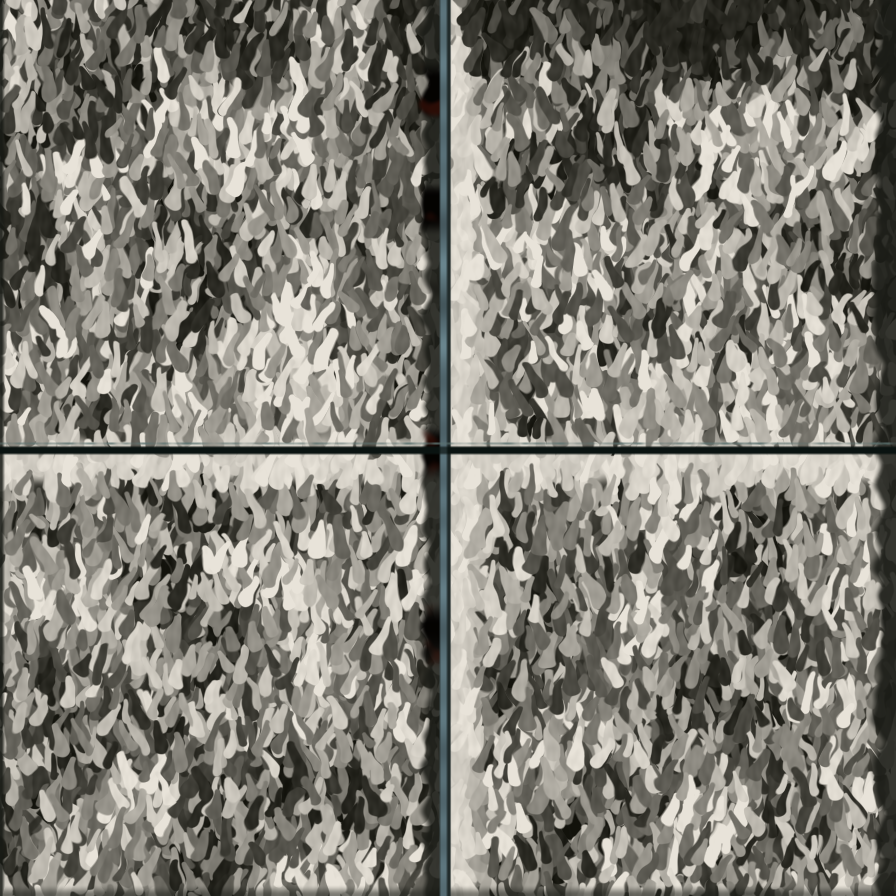
Write a Shadertoy shader that draws this texture.

```glsl
// Two by two stone tiles covered in slanted, upright grey flakes, split by dark seams.
// Flakes are jittered tapered capsules painted in layers; each takes its tone from
// broad gradient noise and from pale or dark bands along the tile edges.

const vec2 SEAM = vec2(0.495, 0.4974);

vec3 hash3(vec2 p) {
    vec3 q = fract(p.xyx * vec3(0.1031, 0.1030, 0.0973));
    q += dot(q, q.yxz + 33.33);
    return fract((q.xxy + q.yzz) * q.zyx);
}

float gradientDot(vec2 cell, vec2 offset) {
    float angle = 6.2832 * hash3(cell + 71.0).x;
    return dot(vec2(cos(angle), sin(angle)), offset);
}

float gradientNoise(vec2 p) {
    vec2 i = floor(p), f = fract(p);
    vec2 u = f * f * f * (f * (f * 6.0 - 15.0) + 10.0);
    vec2 e = vec2(1.0, 0.0);
    return mix(mix(gradientDot(i, f), gradientDot(i + e, f - e), u.x),
               mix(gradientDot(i + e.yx, f - e.yx), gradientDot(i + 1.0, f - 1.0), u.x), u.y);
}

// Tone of a flake centred at c, from its random value
float flakeTone(vec2 c, float random) {
    vec2 tile = step(SEAM, c);
    vec2 q = c - tile * SEAM;
    float tone = 0.53 + 0.95 * (random - 0.5) + 0.5 * gradientNoise(c * 8.0 + 3.7);
    tone += 0.14 * tile.y * (1.0 - smoothstep(0.0, 0.2, q.y));
    tone -= mix(0.2, 0.5, tile.x) * smoothstep(0.87, 0.98, c.y);

    // Pale bands: left of the right tiles, top of the lower ones, foot of the upper ones
    float narrowing = 0.025 * smoothstep(0.9, 1.0, c.y);
    float pale = tile.x * (1.0 - smoothstep(0.028, 0.05, q.x + narrowing));
    pale = max(pale, (1.0 - tile.y) * smoothstep(0.453, 0.473, q.y));
    pale = max(pale, tile.y * (1.0 - smoothstep(0.004, 0.02, q.y)));
    return clamp(mix(tone, 0.86 + 0.13 * random, pale), 0.06, 1.0);
}

// Tapered capsule along a slanted axis
float flakeDistance(vec2 p, float slant, float halfLength, float radius) {
    vec2 axis = vec2(sin(slant), cos(slant));
    float along = clamp(dot(p, axis), -halfLength, halfLength);
    return length(p - axis * along) - radius * (1.0 - 0.35 * along / halfLength);
}

float paintFlakes(vec2 p, float blur) {
    const vec2 cellSize = vec2(0.021, 0.04);
    float tone = flakeTone(p, 0.2);
    for (int layer = 0; layer < 6; layer++) {
        float level = float(layer);
        vec2 shift = vec2(0.37, 0.61) * level;
        vec2 home = floor(p / cellSize + shift);
        for (int k = 0; k < 9; k++) {
            vec2 cell = home + vec2(k % 3 - 1, k / 3 - 1);
            vec3 place = hash3(cell + 113.0 * level + 20.0);
            vec3 form = hash3(cell + 59.0 * level + 307.0);
            vec2 centre = (cell + place.xy - shift) * cellSize;
            float slant = (form.x < 0.42 ? -1.0 : 1.0) * mix(0.05, 0.58, place.z);
            float d = flakeDistance(p - centre, slant, mix(0.008, 0.02, form.y),
                                    mix(0.0035, 0.0065, fract(form.y * 7.3)));
            if (d < blur) {
                float flake = flakeTone(centre, form.z) + 0.025 * (level - 3.0);
                tone = mix(tone, flake, 1.0 - smoothstep(-blur, blur, d));
            }
        }
    }
    return tone;
}

float line(float d, float halfWidth, float blur) {
    return 1.0 - smoothstep(halfWidth - blur, halfWidth + blur, abs(d));
}

void mainImage(out vec4 fragColor, in vec2 fragCoord) {
    vec2 p = fragCoord / iResolution.xy;
    float blur = max(0.0012, 0.7 / iResolution.y);

    // Flakes, bent by a small warp and mottled inside
    vec2 warp = vec2(gradientNoise(p * 45.0), gradientNoise(p * 45.0 + 31.0));
    float tone = paintFlakes(p + 0.006 * warp, blur);
    tone += 0.07 * gradientNoise(p * vec2(150.0, 70.0));
    vec3 color = mix(vec3(0.07, 0.07, 0.045), vec3(0.91, 0.89, 0.85), clamp(tone, 0.0, 1.0));

    // Ragged dark right sides, with rusty black blots beside the middle seam
    vec2 tile = step(SEAM, p);
    float side = p.x - tile.x * SEAM.x;
    float ragged = side + 0.014 * gradientNoise(p * vec2(15.0, 38.0));
    float edge = mix(0.475, 0.485, tile.x);
    float shade = smoothstep(edge - 0.005, edge + 0.005, ragged);
    color = mix(color, vec3(0.1, 0.105, 0.085), 0.86 * shade);
    float blot = smoothstep(0.05, 0.28, gradientNoise(vec2(4.3, p.y * 13.0)));
    blot *= (1.0 - tile.x) * smoothstep(0.468, 0.477, ragged) * smoothstep(0.22, 0.3, p.y);
    float rust = smoothstep(0.0, 0.4, gradientNoise(p * 38.0 + 9.0));
    color = mix(color, mix(vec3(0.015, 0.01, 0.005), vec3(0.17, 0.05, 0.025), rust), blot);

    // Dark outer rims at the left and bottom
    float rim = max(line(p.x, 0.004, 0.0025), 0.6 * line(p.y, 0.007, 0.006));
    color = mix(color, vec3(0.09, 0.1, 0.08), 0.85 * rim);

    // Blue-grey upright seam with a dark right lip
    float wear = gradientNoise(vec2(2.0, p.y * 22.0));
    color = mix(color, vec3(0.13, 0.17, 0.17), line(p.x - 0.497, 0.006, blur));
    vec3 slate = vec3(0.34, 0.43, 0.46) * (1.0 + 0.45 * wear);
    color = mix(color, slate, line(p.x - SEAM.x, 0.0038, 0.0018));

    // Black level seam below a broken teal hairline
    float dashes = 0.55 + 0.6 * gradientNoise(vec2(p.x * 90.0, 5.5));
    color = mix(color, vec3(0.36, 0.45, 0.44), dashes * line(p.y - 0.505, 0.0012, blur));
    vec3 gap = mix(vec3(0.04, 0.075, 0.065), slate, 0.3 * line(p.x - SEAM.x, 0.004, 0.002));
    color = mix(color, gap, line(p.y - SEAM.y, 0.0042, 0.0018));
    fragColor = vec4(color, 1.0);
}
```
